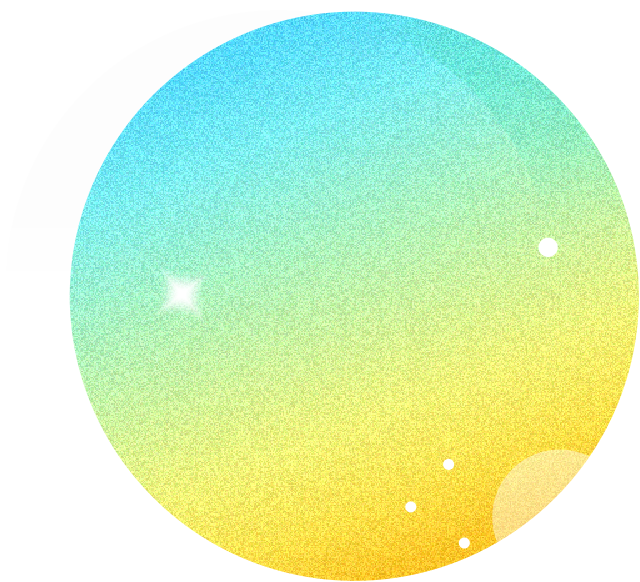
A WebGL 2 fragment shader for this background:

```glsl
#version 300 es
precision highp float;

uniform vec2 u_resolution;
out vec4 outColor;

// Lengths are in canvas heights, measured from the canvas centre.
const vec2 DISC_CENTER = vec2(0.059, -0.009);
const float DISC_RADIUS = 0.489;
const vec2 HALO_CENTER = vec2(-0.071, 0.014);
const float HALO_RADIUS = 0.469;
const float HALO_TINT = 0.006;
const vec3 RIM_COLOR = vec3(0.30, 0.87, 0.72);
const float RIM_STRENGTH = 0.35;
const vec2 BUBBLE_CENTER = vec2(0.412, -0.3885);
const float BUBBLE_RADIUS = 0.116;
const float BUBBLE_OPACITY = 0.42;
const vec2 SPARKLE_CENTER = vec2(-0.237, -0.005);
const float SPARKLE_REACH = 0.072;
const float SPARKLE_ANGLE = 0.68;
const float SPARKLE_POWER = 0.75;
const vec2 GRADIENT_AXIS = vec2(0.37, -0.93);
const float GRAIN_CELLS = 466.0;
const float GRAIN_LIGHT = 0.17;
const float GRAIN_CHROMA = 0.09;

// Gradient colours and their positions along the axis, in disc radii.
const int STOPS = 7;
const float STOP_AT[STOPS] = float[](-0.95, -0.62, -0.23, 0.12, 0.42, 0.74, 0.95);
const vec3 STOP_COLOR[STOPS] = vec3[](
    vec3(0.34, 0.86, 1.00), vec3(0.49, 0.94, 0.95), vec3(0.67, 0.96, 0.76),
    vec3(0.82, 0.96, 0.61), vec3(0.95, 0.96, 0.47), vec3(1.00, 0.88, 0.28),
    vec3(1.00, 0.78, 0.16));

// Dots: centre and radius.
const int DOTS = 4;
const vec3 DOT[DOTS] = vec3[](
    vec3(0.392, 0.075, 0.0165), vec3(0.221, -0.298, 0.0095),
    vec3(0.156, -0.371, 0.0095), vec3(0.248, -0.433, 0.0095));

vec3 hash32(vec2 p) {
    vec3 q = fract(p.xyx * vec3(0.1031, 0.1030, 0.0973));
    q += dot(q, q.yxz + 33.33);
    return fract((q.xxy + q.yzz) * q.zyx);
}

float circle(vec2 p, vec2 center, float radius) {
    float pixel = 1.0 / u_resolution.y;
    return clamp(0.5 - (length(p - center) - radius) / pixel, 0.0, 1.0);
}

vec3 gradient(float t) {
    vec3 color = STOP_COLOR[0];
    for (int i = 1; i < STOPS; i++) {
        float k = clamp((t - STOP_AT[i - 1]) / (STOP_AT[i] - STOP_AT[i - 1]), 0.0, 1.0);
        color = mix(color, STOP_COLOR[i], k);
    }
    return color;
}

vec3 grain(vec2 p) {
    vec2 cell = floor(p * GRAIN_CELLS) + GRAIN_CELLS;
    float light = hash32(cell + 71.0).x - 0.5;
    return GRAIN_LIGHT * light + GRAIN_CHROMA * (hash32(cell) - 0.5);
}

// Soft four-pointed star with concave sides.
float sparkle(vec2 p) {
    float c = cos(SPARKLE_ANGLE), s = sin(SPARKLE_ANGLE);
    vec2 q = p - SPARKLE_CENTER;
    q = abs(vec2(c * q.x + s * q.y, c * q.y - s * q.x)) / SPARKLE_REACH;
    vec2 w = pow(q + 1e-5, vec2(SPARKLE_POWER));
    float d = pow(w.x + w.y, 1.0 / SPARKLE_POWER);
    return 1.0 - smoothstep(0.1, 1.0, d);
}

void main() {
    vec2 p = (gl_FragCoord.xy - 0.5 * u_resolution) / u_resolution.y;
    float halo = circle(p, HALO_CENTER, HALO_RADIUS);

    // White ground with a barely visible halo in its upper half
    vec3 ground = vec3(1.0 - HALO_TINT * halo * smoothstep(-0.02, 0.12, p.y));

    // Disc with a deeper rim outside the halo at the upper right
    float t = dot(p - DISC_CENTER, GRADIENT_AXIS) / DISC_RADIUS;
    vec3 color = gradient(t);
    float rim = (1.0 - halo) * smoothstep(0.08, 0.40, p.y) * smoothstep(0.05, 0.25, p.x);
    color = mix(color, RIM_COLOR, RIM_STRENGTH * rim);
    color = clamp(color + grain(p), 0.0, 1.0);

    // Translucent bubble, sparkle and dots
    float bubble = circle(p, BUBBLE_CENTER, BUBBLE_RADIUS);
    color = mix(color, vec3(1.0), BUBBLE_OPACITY * bubble);
    color = mix(color, vec3(1.0), sparkle(p));
    for (int i = 0; i < DOTS; i++) {
        color = mix(color, vec3(1.0), circle(p, DOT[i].xy, DOT[i].z));
    }

    outColor = vec4(mix(ground, color, circle(p, DISC_CENTER, DISC_RADIUS)), 1.0);
}
```
